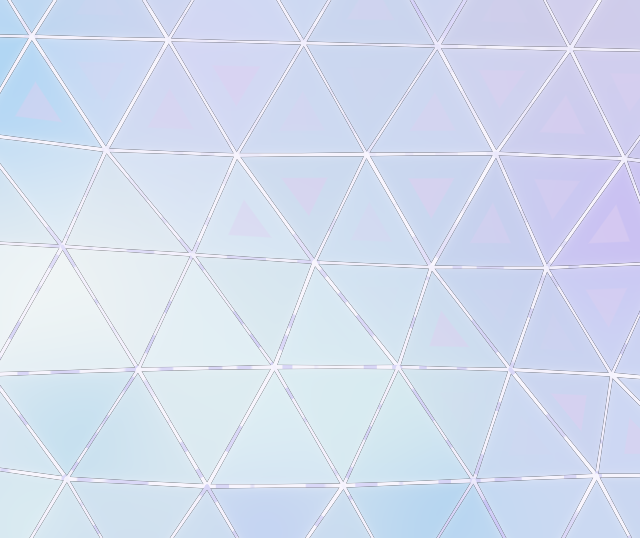
A WebGL 2 fragment shader for this background:

```glsl
#version 300 es
precision highp float;
// Pale pastel sky behind a warped triangular lattice of glowing white struts.

uniform vec2 u_resolution;
out vec4 fragColor;

const int ROWS = 7;
const vec3 STRUT_WHITE = vec3(0.975, 0.965, 0.995);
const vec3 STRUT_LILAC = vec3(0.82, 0.81, 0.96);
const vec3 STRUT_VIOLET = vec3(0.70, 0.68, 0.95);
const vec3 INSET_PINK = vec3(0.87, 0.81, 0.94);

// Each lattice row is a cubic curve: start, step, bend, twist.
const vec4 ROW_X[ROWS] = vec4[ROWS](
  vec4(-0.065, 0.252, 0.0, 0.0),
  vec4(0.059, 0.254, -0.0025, 0.0),
  vec4(-0.047, 0.244, -0.0012, 0.0),
  vec4(0.116, 0.242, -0.0155, 0.0062),
  vec4(-0.019, 0.276, -0.0233, 0.0009),
  vec4(0.124, 0.261, -0.0078, -0.0031),
  vec4(-0.003, 0.252, 0.0, -0.0031));
const vec4 ROW_Y[ROWS] = vec4[ROWS](
  vec4(1.132, 0.0, 0.0, 0.0),
  vec4(0.932, -0.0062, 0.0003, 0.0),
  vec4(0.752, -0.031, 0.0217, -0.0109),
  vec4(0.542, -0.0155, 0.0016, 0.0031),
  vec4(0.304, 0.0093, -0.0047, 0.0),
  vec4(0.110, -0.014, 0.0155, -0.0078),
  vec4(-0.102, 0.0, 0.0, 0.0));

float hash(vec2 p) {
  vec3 q = fract(vec3(p.xyx) * 0.1031);
  q += dot(q, q.yzx + 33.33);
  return fract((q.x + q.y) * q.z);
}

float noise(float x, float seed) {
  float cell = floor(x);
  return mix(hash(vec2(cell, seed)), hash(vec2(cell + 1.0, seed)), smoothstep(0.0, 1.0, x - cell));
}

float blob(vec2 p, vec2 center, float radius) {
  vec2 d = (p - center) / radius;
  return exp(-dot(d, d));
}

float cross2(vec2 a, vec2 b) { return a.x * b.y - a.y * b.x; }

vec2 latticePoint(int row, int column) {
  float i = float(column);
  vec4 basis = vec4(1.0, i, i * (i - 1.0) / 2.0, i * (i - 1.0) * (i - 2.0) / 6.0);
  return vec2(dot(ROW_X[row], basis), dot(ROW_Y[row], basis));
}

// Soft colour clouds.
vec3 sky(vec2 p) {
  vec3 c = vec3(0.785, 0.85, 0.943);
  c = mix(c, vec3(0.76, 0.83, 0.94), 0.6 * blob(p, vec2(0.90, 0.55), 0.15));
  c = mix(c, vec3(0.86, 0.93, 0.945), 0.9 * blob(p, vec2(0.47, 0.27), 0.32));
  c = mix(c, vec3(0.85, 0.93, 0.93), 0.7 * blob(p, vec2(0.75, 0.22), 0.16));
  c = mix(c, vec3(0.94, 0.96, 0.96), blob(p, vec2(0.09, 0.45), 0.32));
  c = mix(c, vec3(0.67, 0.83, 0.95), 0.9 * blob(p, vec2(0.0, 0.86), 0.20));
  c = mix(c, vec3(0.83, 0.83, 0.95), 0.8 * blob(p, vec2(0.37, 0.90), 0.20));
  c = mix(c, vec3(0.82, 0.80, 0.92), 0.9 * blob(p, vec2(1.12, 0.97), 0.35));
  c = mix(c, vec3(0.79, 0.75, 0.95), 0.95 * blob(p, vec2(1.18, 0.58), 0.20));
  c = mix(c, vec3(0.81, 0.83, 0.95), 0.6 * blob(p, vec2(1.10, 0.20), 0.20));
  c = mix(c, vec3(0.76, 0.87, 0.935), 0.9 * blob(p, vec2(0.14, 0.19), 0.13));
  c = mix(c, vec3(0.87, 0.94, 0.955), 0.8 * blob(p, vec2(0.04, 0.03), 0.12));
  c = mix(c, vec3(0.77, 0.83, 0.95), 0.9 * blob(p, vec2(0.50, 0.02), 0.10));
  return mix(c, vec3(0.70, 0.83, 0.94), 0.9 * blob(p, vec2(0.82, 0.03), 0.13));
}

// Layers one strut over the others and widens the shared halo.
void addStrut(vec2 p, vec2 a, vec2 b, float seed, float pixel, inout vec4 struts, inout float halo) {
  vec2 ab = b - a;
  float t = clamp(dot(p - a, ab) / dot(ab, ab), 0.0, 1.0);
  float d = length(p - a - ab * t);
  float power = hash(vec2(seed, 7.0));
  float width = mix(0.0021, 0.0034, power) + 0.0008 * abs(2.0 * t - 1.0);
  float cover = 1.0 - smoothstep(width - pixel * 0.7, width + pixel * 0.7, d);
  float patches = smoothstep(0.62, 0.72, noise(t * 9.0, seed)) * (1.0 - 0.7 * smoothstep(0.4, 0.7, p.y));
  float violet = blob(p, vec2(0.89, 0.0), 0.08) + blob(p, vec2(0.81, 1.0), 0.06);
  vec3 tint = mix(STRUT_WHITE, STRUT_LILAC, 0.75 * patches + 0.2 * (1.0 - power));
  tint = mix(tint, STRUT_VIOLET, min(violet, 1.0) * 0.8);
  struts = mix(struts, vec4(tint, 1.0), vec4(vec3(cover), cover));
  halo = max(halo, exp(-d / 0.006) * mix(0.25, 0.5, power));
}

// Finds the enclosing facet and its small inset triangle.
void addFacet(vec2 p, vec2 a, vec2 b, vec2 c, float seed, float pixel, inout vec2 center, inout vec2 look) {
  vec3 w = vec3(cross2(b - p, c - p), cross2(c - p, a - p), cross2(a - p, b - p)) / cross2(b - a, c - a);
  float depth = min(w.x, min(w.y, w.z));
  if (depth < 0.0) return;
  center = (a + b + c) / 3.0;
  float inset = smoothstep(0.215 - pixel * 5.0, 0.215 + pixel * 5.0, depth);
  float region = smoothstep(0.7, 0.9, center.x * 0.6 + center.y);
  look = vec2(hash(vec2(seed, 3.0)) - 0.5, inset * region * hash(vec2(seed, 11.0)));
}

void main() {
  vec2 p = gl_FragCoord.xy / u_resolution.y;
  float pixel = 1.0 / u_resolution.y;
  vec4 struts = vec4(0.0);
  float halo = 0.0;
  vec2 center = p, look = vec2(0.0);

  for (int row = 0; row < ROWS - 1; row++) {
    for (int i = -1; i < 7; i++) {
      int below = i + (row & 1);
      vec2 a = latticePoint(row, i), b = latticePoint(row, i + 1);
      vec2 c = latticePoint(row + 1, below - 1), d = latticePoint(row + 1, below);
      float seed = float(row * 40 + (i + 1) * 4);
      addFacet(p, a, b, d, seed, pixel, center, look);
      addFacet(p, a, c, d, seed + 1.0, pixel, center, look);
      addStrut(p, a, b, seed, pixel, struts, halo);
      addStrut(p, a, c, seed + 1.0, pixel, struts, halo);
      addStrut(p, a, d, seed + 2.0, pixel, struts, halo);
    }
  }

  vec3 color = sky(mix(p, center, 0.4)) + look.x * 0.015;
  color = mix(color, INSET_PINK, look.y * 0.6);
  color = mix(color, STRUT_WHITE, halo);
  color = mix(color, struts.rgb, struts.a);
  fragColor = vec4(color, 1.0);
}
```
